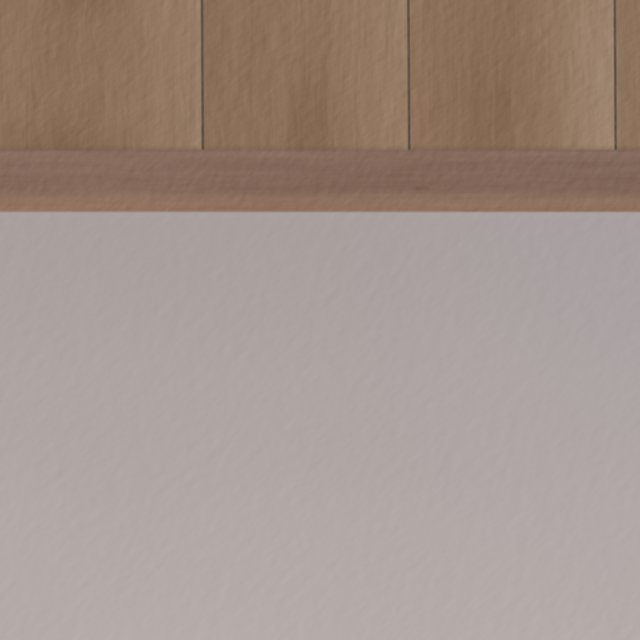
Give the GLSL for this texture, as a Shadertoy shader.

```glsl
// A pale plaster wall below a horizontal wooden trim and a row of upright planks.
// Bands are split by height; stretched value noise draws the wood grain,
// and a slanted relief of the same noise gives the surfaces their fine tooth.

#define TRIM_TOP 0.766
#define TRIM_LIP 0.697
#define TRIM_BASE 0.669
#define PLANK_WIDTH 0.3225
#define FIRST_SEAM 0.317
#define SEAM_HALF 0.0019
#define GRAIN 0.050
#define PLASTER_RELIEF 0.026
#define WOOD_RELIEF 0.050

float hash(vec2 p) {
    vec3 q = fract(vec3(p.xyx) * 0.1031);
    q += dot(q, q.yzx + 33.33);
    return fract((q.x + q.y) * q.z);
}

float noise(vec2 p) {
    vec2 cell = floor(p), f = fract(p);
    f = f * f * (3.0 - 2.0 * f);
    float low = mix(hash(cell), hash(cell + vec2(1, 0)), f.x);
    float high = mix(hash(cell + vec2(0, 1)), hash(cell + vec2(1, 1)), f.x);
    return mix(low, high, f.y);
}

// Layered noise, centred on zero.
float fbm(vec2 p) {
    float sum = 0.0, weight = 0.5;
    for (int i = 0; i < 4; i++) {
        sum += weight * (noise(p) - 0.5);
        p = p * 2.03 + 17.1;
        weight *= 0.5;
    }
    return sum;
}

// Light catching small bumps that lean up to the right.
float relief(vec2 uv, float scale) {
    vec2 p = mat2(0.75, -0.66, 0.66, 0.75) * uv * scale;
    p.x *= 0.6;
    return fbm(p) - fbm(p + vec2(0.2, -0.45));
}

// Soft spot, one at its centre.
float glow(vec2 uv, vec2 centre, vec2 size) {
    vec2 d = (uv - centre) / size;
    return exp(-dot(d, d));
}

// Falls from one to zero over the given reach.
float fade(float distance, float reach) {
    return 1.0 - smoothstep(0.0, reach, distance);
}

vec3 plaster(vec2 uv) {
    float rise = clamp(uv.y / TRIM_BASE, 0.0, 1.0);
    vec3 c = mix(vec3(0.710, 0.672, 0.662), vec3(0.660, 0.622, 0.614), rise);
    c += vec3(-0.002, 0.0, 0.016) * smoothstep(0.45, 1.0, uv.x) * rise;
    c += 0.008 * fbm(uv * 5.0);
    c += PLASTER_RELIEF * relief(uv, 95.0);
    // Cool bounce just below the trim.
    return c + vec3(0.002, 0.010, 0.018) * fade(TRIM_BASE - uv.y, 0.013);
}

vec3 planks(vec2 uv, float px) {
    float lean = 0.006 * (uv.y - TRIM_TOP);
    float row = (uv.x + lean - FIRST_SEAM) / PLANK_WIDTH;
    float id = floor(row), across = fract(row);

    // Grain bends around a knot near the top of the left plank.
    float knot = glow(uv, vec2(0.12, 1.0), vec2(0.09, 0.10));
    vec2 p = uv + vec2(0.05 * knot * fbm(uv * 16.0) + 0.010 * fbm(uv * 7.0), 0.0);
    p.x += id * 3.7;
    float grain = 0.75 * fbm(p * vec2(65.0, 5.0)) + 0.9 * fbm(p * vec2(210.0, 18.0));
    float rings = sin(fbm(p * vec2(9.0, 5.0)) * 42.0);

    vec3 c = vec3(0.552, 0.440, 0.349);
    c += vec3(0.035, 0.040, 0.043) * smoothstep(0.4, 1.0, across);
    c += vec3(0.025, 0.032, 0.038) * glow(uv, vec2(0.94, 0.86), vec2(0.05, 0.2));
    c += GRAIN * grain + 0.004 * rings;
    c -= 0.030 * glow(uv, vec2(0.13, 1.01), vec2(0.055, 0.035));
    c -= 0.030 * glow(uv, vec2(0.10, 0.775), vec2(0.10, 0.030));
    c -= 0.030 * glow(uv, vec2(0.49, 0.79), vec2(0.055, 0.09));
    c -= 0.028 * glow(uv, vec2(0.77, 0.83), vec2(0.06, 0.14));
    c += WOOD_RELIEF * relief(uv, 120.0);

    // Dark, slightly worn joint with a pale bevel on its left.
    float offset = (across - step(0.5, across)) * PLANK_WIDTH;
    float joint = 1.0 - smoothstep(SEAM_HALF - px, SEAM_HALF + px, abs(offset));
    c += 0.012 * glow(vec2(offset, 0.0), vec2(-0.007, 0.0), vec2(0.004));
    float worn = 0.82 + 0.35 * fbm(vec2(id, uv.y * 130.0));
    c = mix(c, vec3(0.33, 0.28, 0.25), joint * worn);

    // Contact shade above the trim.
    return c * (1.0 - 0.07 * fade(uv.y - TRIM_TOP, 0.010));
}

vec3 trim(vec2 uv) {
    float grain = 0.7 * fbm(uv * vec2(5.0, 75.0)) + 0.6 * fbm(uv * vec2(14.0, 200.0));
    vec3 face = vec3(0.515, 0.408, 0.355);
    face += 0.022 * smoothstep(0.740, TRIM_TOP, uv.y);
    vec3 lip = vec3(0.560, 0.445, 0.370);
    vec3 c = mix(lip, face, smoothstep(TRIM_LIP - 0.012, TRIM_LIP + 0.010, uv.y));
    c += vec3(0.02, 0.014, 0.013) * (0.5 - uv.x);
    c += GRAIN * grain + WOOD_RELIEF * relief(uv, 120.0);
    c -= 0.04 * glow(uv, vec2(0.655, 0.706), vec2(0.012, 0.003));
    return c * (1.0 - 0.07 * fade(abs(uv.y - TRIM_TOP), 0.006));
}

void mainImage(out vec4 fragColor, in vec2 fragCoord) {
    vec2 uv = fragCoord / iResolution.xy;
    float px = 1.0 / iResolution.y;
    float soft = max(px, 0.003);
    vec3 c = mix(plaster(uv), trim(uv), smoothstep(TRIM_BASE - soft, TRIM_BASE + soft, uv.y));
    c = mix(c, planks(uv, px), smoothstep(TRIM_TOP - soft, TRIM_TOP + soft, uv.y));
    fragColor = vec4(clamp(c, 0.0, 1.0), 1.0);
}
```
